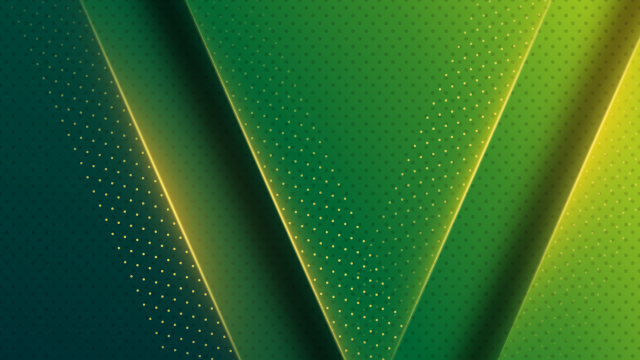
This background is drawn by a Shadertoy shader. Its source:

```glsl
const float LEAN = 0.443;
const vec3 GOLD = vec3(0.80, 0.62, 0.16);
const vec3 YELLOW = vec3(0.93, 0.82, 0.10);
const vec3 SPARK = vec3(1.0, 0.92, 0.42);

// Signed distance to a slanted line: negative left, positive right
float edgeDistance(vec2 p, float footX, float lean) {
    return (p.x - footX - lean * p.y) * inversesqrt(1.0 + lean * lean);
}

float bell(float x, float center, float width) {
    float t = (x - center) / width;
    return exp(-t * t);
}

// Staggered lattice of round dots
float dotLattice(vec2 q, vec2 cell, float radius, float aa) {
    q.x += 0.5 * cell.x * mod(floor(q.y / cell.y), 2.0);
    vec2 local = (fract(q / cell) - 0.5) * cell;
    return 1.0 - smoothstep(radius - aa, radius + aa, length(local));
}

// Band of dots beside an edge; d grows away from the edge
float dotBand(vec2 p, float d, float lean, float aa) {
    float along = dot(p, normalize(vec2(lean, 1.0)));
    float band = smoothstep(0.0, 0.012, d) * (1.0 - smoothstep(0.18, 0.20, d));
    return band * dotLattice(vec2(along, d), vec2(0.043, 0.028), 0.0032, aa);
}

// Glow with separate widths and strengths on the left and right sides
float sideGlow(float d, vec2 widths, vec2 strengths) {
    return d < 0.0 ? strengths.x * exp(d / widths.x)
                   : strengths.y * exp(-d / widths.y);
}

vec3 greenRamp(float t) {
    vec3 deep = vec3(0.0, 0.40, 0.20);
    vec3 leaf = vec3(0.23, 0.55, 0.16);
    vec3 lime = vec3(0.60, 0.76, 0.12);
    vec3 lower = mix(deep, leaf, clamp(t * 2.0, 0.0, 1.0));
    return mix(lower, lime, clamp(t * 2.0 - 1.0, 0.0, 1.0));
}

vec3 addEdgeLine(vec3 color, float d, float strength, float aa) {
    return mix(color, SPARK, strength * bell(d, 0.0, 0.0028 + 0.5 * aa));
}

void mainImage(out vec4 fragColor, in vec2 fragCoord) {
    vec2 p = fragCoord / iResolution.y;
    float aa = 0.75 / iResolution.y;

    float a = edgeDistance(p, 0.667, -LEAN);
    float b = edgeDistance(p, 0.958, -LEAN);
    float c = edgeDistance(p, 1.088, LEAN);
    float d = edgeDistance(p, 1.382, LEAN);
    float inA = smoothstep(-aa, aa, a);
    float inB = smoothstep(-aa, aa, b);
    float inC = smoothstep(-aa, aa, c);
    float inD = smoothstep(-aa, aa, d);

    // Panel gradients
    float ramp = (dot(p, vec2(0.85, 0.53)) - 1.0) / 0.9;
    vec3 teal = mix(vec3(0.0, 0.18, 0.19), vec3(0.0, 0.30, 0.22),
                    clamp(0.75 * p.y + 0.3 * p.x, 0.0, 1.0));
    vec3 emerald = mix(vec3(0.03, 0.32, 0.20), vec3(0.0, 0.36, 0.22), p.y);
    vec3 green = greenRamp(ramp);
    vec3 bright = greenRamp(ramp + 0.10);

    // Soft shadows cast beside the raised panels
    emerald = mix(emerald, vec3(0.0, 0.10, 0.06), 0.95 * bell(b, -0.055, 0.075));
    vec3 shade = mix(vec3(0.02, 0.15, 0.06), vec3(0.36, 0.34, 0.05),
                     smoothstep(0.1, 1.0, p.y));
    float shadow = 0.9 * bell(d, -0.055, 0.065) * inC;
    vec3 greenShaded = mix(green, shade, shadow);

    vec3 color = mix(teal, emerald, inA);
    color = mix(color, green, inB);
    color = mix(color, greenShaded, inC);
    color = mix(color, bright, inD);

    // Faint dark dots over everything
    float texture0 = dotLattice(p, vec2(0.037, 0.0215), 0.0053, aa);
    color *= 1.0 - 0.15 * texture0;

    // Wide glows, each brightest part way along its edge
    float glowA = sideGlow(a, vec2(0.035, 0.085), vec2(0.65, 0.80)) * bell(p.y, 0.46, 0.36);
    float glowB = sideGlow(b, vec2(0.01, 0.028), vec2(0.0, 0.75)) * bell(p.y, 0.36, 0.46);
    float glowC = sideGlow(c, vec2(0.030, 0.01), vec2(0.70, 0.0)) * bell(p.y, 0.58, 0.44);
    float glowD = sideGlow(d, vec2(0.040, 0.085), vec2(0.55, 0.90)) * bell(p.y, 0.62, 0.42);
    color = mix(color, GOLD, glowA * (1.0 - inB));
    color = mix(color, GOLD, glowB * (1.0 - inC));
    color = mix(color, YELLOW, glowC * inB);
    color = mix(color, mix(GOLD, YELLOW, inD), glowD * inC);

    // Golden dot bands
    float dotsA = dotBand(p, -a, -LEAN, aa) * bell(p.y, 0.30, 0.50);
    float dotsB = dotBand(p, b, -LEAN, aa) * bell(p.y, 0.26, 0.50) * (1.0 - inC);
    float dotsC = dotBand(p, -c, LEAN, aa) * bell(p.y, 0.70, 0.42) * inB;
    float dotsD = dotBand(p, d, LEAN, aa) * bell(p.y, 0.50, 0.38) * 0.65;
    float dots = max(max(dotsA, dotsB), max(dotsC, dotsD));
    color = mix(color, vec3(0.95, 0.85, 0.35), 0.9 * dots);

    // Thin bright edge lines
    color = addEdgeLine(color, a, 0.95 * bell(p.y, 0.44, 0.42), aa);
    color = addEdgeLine(color, b, 0.90 * bell(p.y, 0.40, 0.42), aa);
    color = addEdgeLine(color, c, 0.90 * bell(p.y, 0.58, 0.44), aa);
    color = addEdgeLine(color, d, 0.90 * bell(p.y, 0.63, 0.36), aa);

    fragColor = vec4(clamp(color, 0.0, 1.0), 1.0);
}
```
